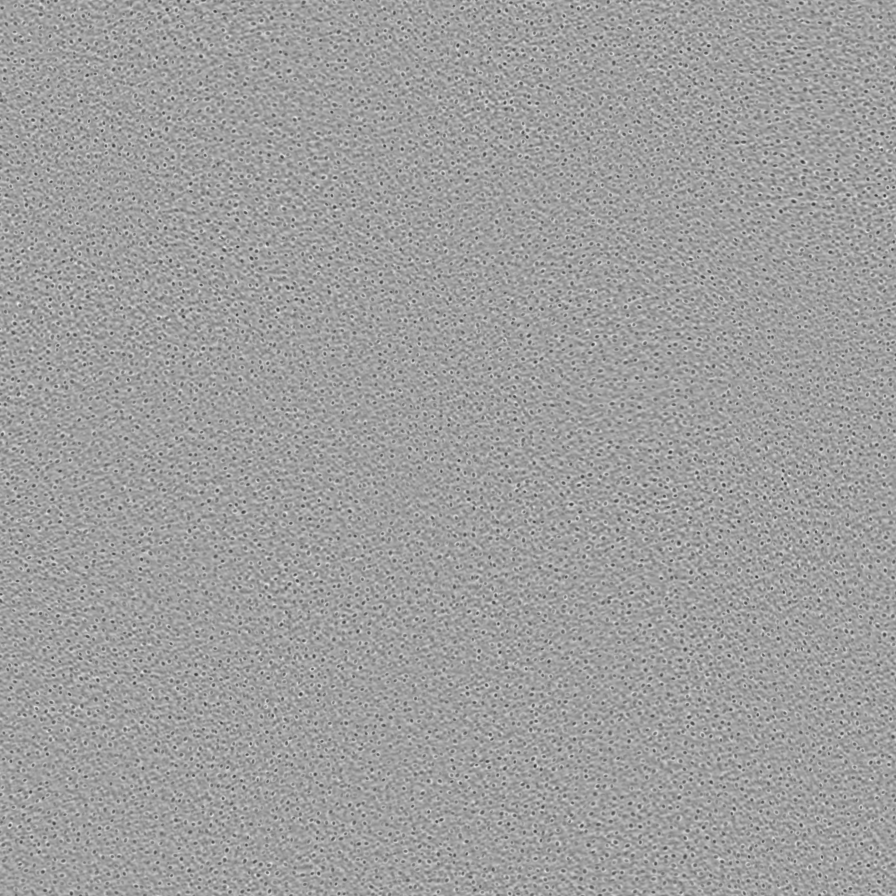
A WebGL 1 fragment shader for this texture map:

```glsl
precision highp float;
// Fine grey leather grain: slightly flattened noise bumps, levelled so that no
// broad blotches remain and lit from above, with small dark pores in broken pale
// rims. A slow warp bends the grain and patch noise varies the contrast.
uniform vec2 u_resolution;

const float BASE_GREY = 0.622;
const vec2 GRAIN_FREQ = vec2(245.0, 330.0);
const vec2 FINE_FREQ = vec2(370.0, 440.0);
const float PORE_FREQ = 101.0;

float hash(vec2 p, float seed) {
  vec3 q = fract(vec3(p.xyx) * vec3(0.1031, 0.1030, 0.0973) + seed * 0.137);
  q += dot(q, q.yzx + 33.33);
  return fract((q.x + q.y) * q.z);
}

float valueNoise(vec2 p, float seed) {
  vec2 cell = floor(p);
  vec2 f = fract(p);
  f = f * f * (3.0 - 2.0 * f);
  float low = mix(hash(cell, seed), hash(cell + vec2(1.0, 0.0), seed), f.x);
  float high = mix(hash(cell + vec2(0.0, 1.0), seed), hash(cell + 1.0, seed), f.x);
  return mix(low, high, f.y);
}

vec2 rotate(vec2 p, float angle) {
  float c = cos(angle);
  float s = sin(angle);
  return vec2(c * p.x - s * p.y, s * p.x + c * p.y);
}

// Slow displacement that tilts the grain by a few degrees.
vec2 warp(vec2 p, float amount) {
  return p + amount * vec2(valueNoise(p * 5.0, 1.0), valueNoise(p * 4.0, 2.0));
}

// Noise minus the mean of its surroundings: grain without broad variation.
float levelledNoise(vec2 p, float reach, float seed) {
  vec2 dx = vec2(reach, 0.0);
  vec2 dy = vec2(0.0, reach);
  float around = valueNoise(p + dx, seed) + valueNoise(p - dx, seed)
               + valueNoise(p + dy, seed) + valueNoise(p - dy, seed);
  return valueNoise(p, seed) - 0.25 * around;
}

// Difference of two heights along the light direction.
float relief(vec2 p, vec2 light, float seed) {
  return valueNoise(p + light, seed) - valueNoise(p - light, seed);
}

// x: dark pore cores, y: pale rims around them.
vec2 pores(vec2 p, float radius) {
  vec2 cell = floor(p);
  vec2 result = vec2(0.0);
  for (int j = -1; j <= 1; j++) {
    for (int i = -1; i <= 1; i++) {
      vec2 id = cell + vec2(float(i), float(j));
      vec2 centre = id + 0.18 + 0.64 * vec2(hash(id, 3.0), hash(id, 4.0));
      float strength = mix(0.2, 1.05, hash(id, 5.0));
      vec2 d = rotate(p - centre, hash(id, 6.0) * 3.14) * vec2(0.88, 1.12);
      float r = length(d) / (radius * mix(0.8, 1.15, hash(id, 7.0)));
      float core = 1.0 - smoothstep(0.3, 1.4, r);
      float rim = smoothstep(0.9, 1.6, r) * (1.0 - smoothstep(1.6, 2.6, r));
      result = max(result, strength * vec2(core, rim));
    }
  }
  return result;
}

void main() {
  vec2 uv = gl_FragCoord.xy / min(u_resolution.x, u_resolution.y);
  vec2 p = rotate(warp(uv, 0.03), 0.07) + 2.0;

  // Bumpy grain
  float bumps = levelledNoise(p * GRAIN_FREQ, 1.1, 8.0);
  float shading = relief(p * GRAIN_FREQ, vec2(0.08, 0.5), 11.0);
  float fine = levelledNoise(rotate(p, 0.3) * FINE_FREQ, 1.1, 9.0);
  float patches = mix(0.87, 1.13, valueNoise(uv * 9.0, 10.0));
  float grain = 0.175 * bumps + 0.115 * shading + 0.09 * fine;

  // Pores with broken rims
  vec2 pore = pores(p * PORE_FREQ, 0.185);
  float glint = 0.14 * valueNoise(p * GRAIN_FREQ, 12.0);
  grain += glint * pore.y - 0.26 * pore.x;

  gl_FragColor = vec4(vec3(clamp(BASE_GREY + patches * grain, 0.2, 0.95)), 1.0);
}
```
